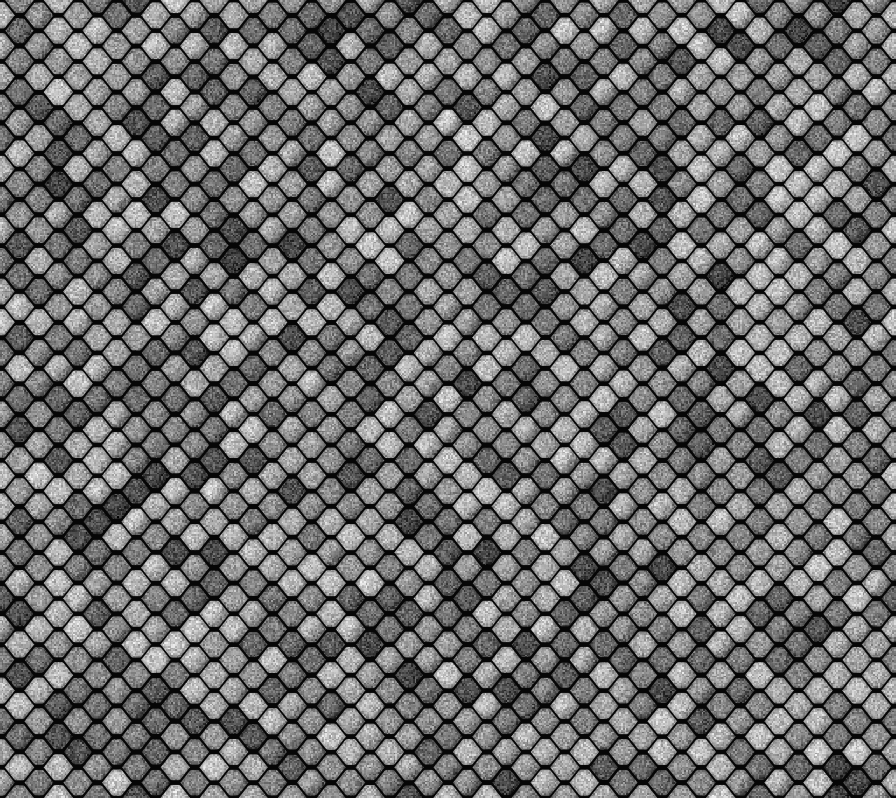
Reproduce this pattern procedurally as a Shadertoy shader.

```glsl
// Grainy grey hexagonal scales in staggered columns over a black ground.

const vec2 REPEATS = vec2(46.0, 26.0);    // columns across, scales down
const vec2 GRAIN_CELLS = vec2(512.0, 456.0);
const float ROW_HEIGHT = 1.576;           // in column widths
const float SIDE_APOTHEM = 0.597;
const float FLAT_APOTHEM = 0.672;
const float CORNER_ROUNDING = 0.07;
const vec3 GROUND = vec3(0.025);

float hash(vec2 p) {
    vec3 q = fract(p.xyx * 0.1031);
    q += dot(q, q.yzx + 33.33);
    return fract((q.x + q.y) * q.z);
}

float smoothMax(float a, float b, float k) {
    float h = max(k - abs(a - b), 0.0) / k;
    return max(a, b) + 0.25 * k * h * h;
}

// Signed distance to a hexagon with flat top and bottom.
float hexagon(vec2 p, float inset) {
    vec2 sideNormal = normalize(vec2(1.0, 0.5 * ROW_HEIGHT));
    float side = dot(abs(p), sideNormal) - SIDE_APOTHEM;
    float flatEdge = abs(p.y) - FLAT_APOTHEM;
    return smoothMax(side, flatEdge, CORNER_ROUNDING) + inset;
}

// Centred, bell-shaped speckle in the range -1 to 1.
float speckle(vec2 cell) {
    return hash(cell + 17.0) + hash(cell + 251.0) - 1.0;
}

// Grey of one scale: own tone, soft rim and a shadow at lower right.
float scaleTone(vec2 local, vec2 id, float dist, float height) {
    float tone = mix(0.24, 0.77, height);
    float rim = smoothstep(0.0, 0.22, -dist);
    float slope = dot(local, normalize(vec2(0.75, 0.65)));
    float shadow = smoothstep(-0.2, 0.65, slope);
    float depth = mix(0.06, 0.5, pow(hash(id + 73.0), 2.0));
    return tone * mix(0.78, 1.0, rim) * (1.0 - depth * shadow) + 0.025;
}

void mainImage(out vec4 fragColor, in vec2 fragCoord) {
    vec2 uv = fragCoord / iResolution.xy;
    vec2 p = vec2(uv.x, 1.0 - uv.y) * REPEATS;
    float pixel = REPEATS.x / iResolution.x;

    // Pick the nearer scale from the two adjoining columns.
    float nearest = 1e3;
    vec2 local = vec2(0.0);
    vec2 id = vec2(0.0);
    float height = 0.0;
    for (int i = 0; i < 2; i++) {
        float column = floor(p.x) + float(i);
        float stagger = 0.5 - 0.5 * mod(column, 2.0);
        float row = floor(p.y - stagger + 0.5);
        vec2 q = vec2(p.x - column, (p.y - stagger - row) * ROW_HEIGHT);
        vec2 candidate = mod(vec2(column, row), REPEATS);
        float lift = pow(hash(candidate + 5.0), 0.6);
        float dist = hexagon(q, 0.04 * (1.0 - lift));
        if (dist < nearest) {
            nearest = dist;
            local = q;
            id = candidate;
            height = lift;
        }
    }

    // Grain fades out in the ground.
    float tone = scaleTone(local, id, nearest, height);
    tone += 0.2 * speckle(floor(uv * GRAIN_CELLS));
    float cover = 1.0 - smoothstep(-0.6 * pixel, 0.6 * pixel, nearest);
    vec3 color = mix(GROUND, vec3(clamp(tone, 0.0, 1.0)), cover);
    fragColor = vec4(color, 1.0);
}
```
